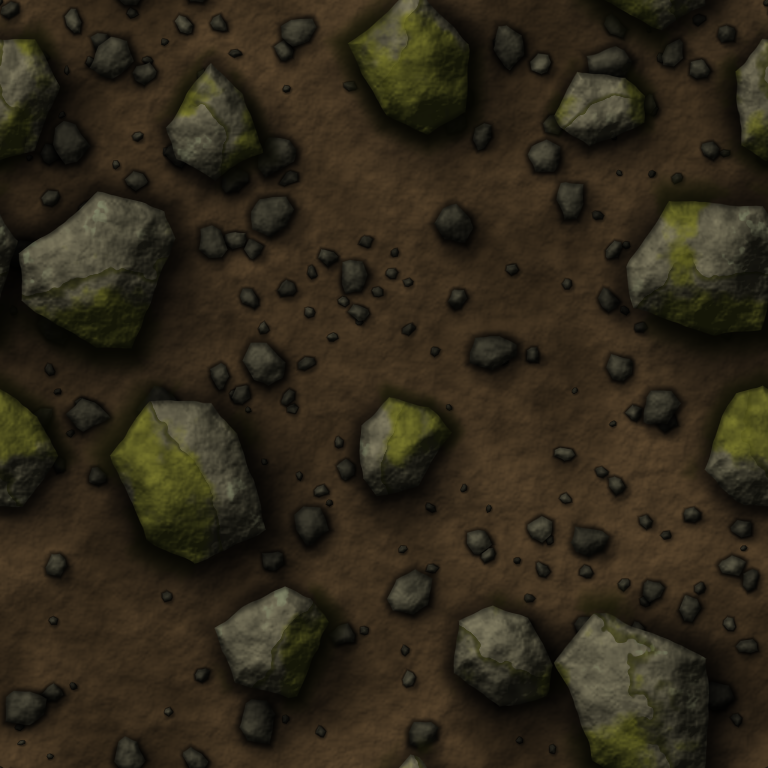
Give the GLSL for this texture, as a Shadertoy shader.

```glsl
// Mossy grey boulders and pebbles scattered on dark brown soil, seamless on all sides.
// Each stone is a convex solid: the soft minimum of randomly tilted facet planes.
// Stones sit on jittered, staggered, wrapping grids, laid from the smallest to the largest.

const vec3 LIGHT = vec3(-0.385, 0.577, 0.72);

vec2 hash2(vec2 cell, float seed) {
    vec3 v = fract((cell.xyx + seed * 7.31) * vec3(0.1031, 0.1030, 0.0973));
    v += dot(v, v.yzx + 33.33);
    return fract((v.xx + v.yz) * v.zy);
}

// Value noise that repeats after "period" cells
float noise(vec2 p, float period) {
    vec2 c = floor(p), f = p - c;
    f = f * f * f * (f * (f * 6.0 - 15.0) + 10.0);
    float a = hash2(mod(c, period), period).x;
    float b = hash2(mod(c + vec2(1, 0), period), period).x;
    float d = hash2(mod(c + vec2(0, 1), period), period).x;
    float e = hash2(mod(c + 1.0, period), period).x;
    return mix(mix(a, b, f.x), mix(d, e, f.x), f.y);
}

float fbm(vec2 p, float freq, int octaves) {
    float sum = 0.0, amp = 0.52;
    for (int i = 0; i < octaves; i++) {
        sum += amp * noise(p * freq, freq);
        freq *= 2.0;
        amp *= 0.5;
    }
    return sum;
}

// One layer of stones on an n by n grid (n even); big is 1 for mossy boulders
vec3 layStones(vec3 col, vec2 p, vec2 bump, float patches, float grain,
               float n, vec2 radii, float keep, float big) {
    float shade = 1.0, halo = 0.0, best = -9.0, tint = 1.0;
    vec3 normal = vec3(0, 0, 1);
    vec2 local = vec2(0), grainAxis = vec2(1, 0);

    for (int j = -1; j <= 1; j++)
    for (int i = -1; i <= 1; i++) {
        float row = floor(p.y * n) + float(j);
        float shift = 0.5 * mod(row, 2.0);
        vec2 cell = vec2(floor(p.x * n - shift) + float(i), row);
        vec2 id = mod(cell, n);
        vec2 place = hash2(id, n), pick = hash2(id, n + 0.5);
        if (pick.x > keep) continue;

        float radius = mix(radii.x, radii.y, pick.y);
        vec2 jitter = (place - 0.5) * mix(0.8, 0.36, big);
        vec2 q = (p - (cell + vec2(shift, 0) + 0.5 + jitter) / n) / radius;
        if (dot(q, q) > 4.0) continue;

        // Steep side facets, then gentle top facets
        vec2 axis = vec2(cos(place.y * 6.28), sin(place.y * 6.28));
        float edge = 9.0;
        vec3 facets = vec3(0);
        for (int k = 0; k < 14; k++) {
            vec2 h = hash2(id, n + 2.0 + 1.7 * float(k));
            float angle = (float(k) + 0.7 * h.x) * 6.28319 / 7.0 + place.x * 6.0;
            vec2 dir = vec2(cos(angle), sin(angle));
            float along = dot(q, dir), lean = dot(dir, axis);
            float slope = mix(0.15, 0.6, h.y);
            float height = 0.5 + 0.2 * h.x - slope * along;
            if (k < 7) {
                float inside = mix(0.74, 1.0, h.y) * (1.0 - 0.22 * lean * lean) - along;
                slope = 1.7 - 0.75 * dot(dir, vec2(0.6, -0.8));
                height = inside * slope;
                edge = min(edge, inside);
            }
            float weight = exp(-mix(9.0, 32.0, big) * max(height, -1.0));
            facets += weight * normalize(vec3(dir * slope, 1.0));
        }

        // Contact shade all around, long shadow to the lower right
        float contact = smoothstep(-0.35, 0.0, edge);
        float shadow = 1.0 - smoothstep(0.6, 1.5, length(q - vec2(0.22, -0.3)));
        shade *= 1.0 - 0.4 * contact - 0.45 * shadow;
        halo = max(halo, contact);
        if (edge * radius > best) {
            best = edge * radius;
            normal = normalize(facets);
            local = q;
            grainAxis = axis;
            tint = mix(0.55 + 0.25 * place.x, 0.95, big);
        }
    }

    // Shaded soil with a mossy fringe
    float mossy = big * smoothstep(0.5, 0.63, patches + 0.12 * (grain - 0.5));
    col = mix(col, vec3(0.17, 0.17, 0.05), 0.7 * halo * mossy) * shade;

    // Stone with a ledge crack, moss and pale lichen
    float lit = max(dot(normalize(normal - vec3(bump, 0)), LIGHT), 0.0);
    float across = dot(local, grainAxis) + (patches - 0.5) * 1.6;
    float crack = big * smoothstep(-0.025, 0.0, across) * (1.0 - smoothstep(0.0, 0.13, across));
    vec3 stone = mix(vec3(0.075, 0.072, 0.05), vec3(0.43, 0.41, 0.32), lit);
    stone *= tint * (0.65 + 0.7 * grain) * (1.0 - 0.5 * crack);
    float lichen = big * smoothstep(0.56, 0.68, grain) * smoothstep(0.6, 0.7, 1.0 - patches);
    stone = mix(stone, vec3(0.48, 0.52, 0.4), 0.6 * lichen * lit);
    vec3 moss = mix(vec3(0.08, 0.085, 0.025), vec3(0.37, 0.37, 0.11), lit * (0.5 + grain));
    stone = mix(stone, moss, 0.85 * max(mossy, 0.5 * crack));
    stone *= 0.6 + 0.4 * smoothstep(0.0, 0.008, best);

    float blur = 0.8 / iResolution.y;
    return mix(col, stone, smoothstep(-blur, blur, best));
}

void mainImage(out vec4 fragColor, in vec2 fragCoord) {
    vec2 p = fragCoord / iResolution.xy;

    // Shared roughness: relief slope, speckle, moss patches and outline warp
    vec2 e = vec2(0.002, 0);
    float relief = fbm(p, 16.0, 5);
    vec2 bump = 0.02 * (vec2(fbm(p + e.xy, 16.0, 5), fbm(p + e.yx, 16.0, 5)) - relief) / e.x;
    float grain = fbm(p, 60.0, 3) + 0.06;
    float patches = fbm(p, 9.0, 5);
    vec2 warped = p + 0.022 * (vec2(fbm(p, 11.0, 4), fbm(p + 0.37, 11.0, 4)) - 0.5);

    // Soil
    float lit = max(dot(normalize(vec3(-bump, 1)), LIGHT), 0.0);
    float tone = 0.65 * fbm(p, 6.0, 5) + 0.35 * relief;
    vec3 col = mix(vec3(0.17, 0.13, 0.08), vec3(0.29, 0.225, 0.145), smoothstep(0.2, 0.8, tone));
    col *= (0.5 + 0.7 * lit) * (0.85 + 0.3 * grain);

    // Stones: grit, pebbles, cobbles, boulders
    col = layStones(col, warped, bump, patches, grain, 24.0, vec2(0.004, 0.009), 0.22, 0.0);
    col = layStones(col, warped, bump, patches, grain, 14.0, vec2(0.011, 0.019), 0.45, 0.0);
    col = layStones(col, warped, bump, patches, grain, 8.0, vec2(0.02, 0.034), 0.35, 0.0);
    col = layStones(col, warped, bump, patches, grain, 4.0, vec2(0.06, 0.128), 0.86, 1.0);
    fragColor = vec4(col, 1.0);
}
```
